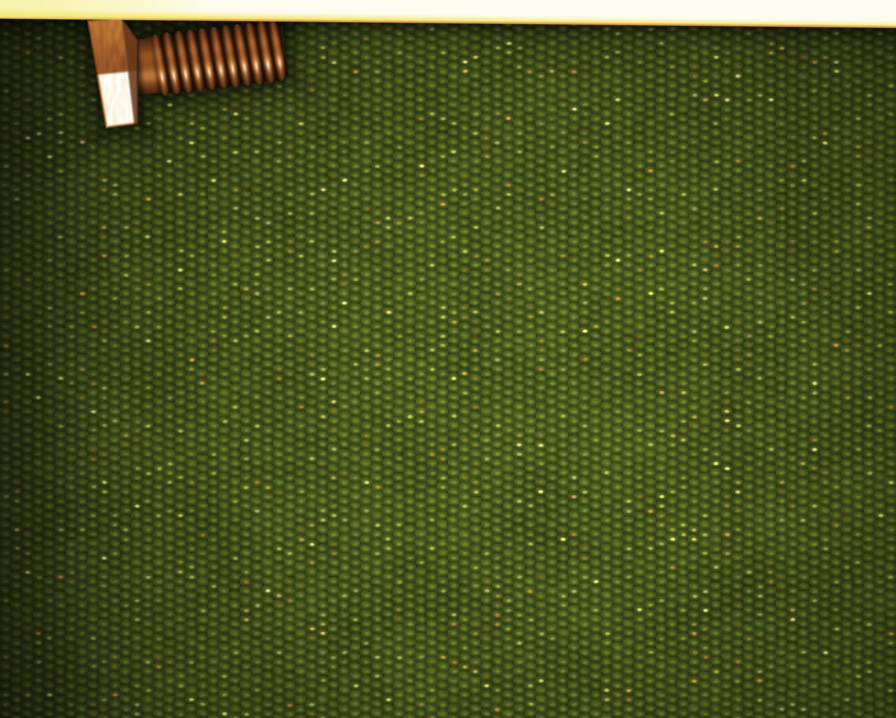
A Shadertoy shader for this texture:

```glsl
const vec3 LIGHT_GREEN = vec3(0.36, 0.43, 0.14);
const vec3 DARK_GREEN = vec3(0.19, 0.235, 0.075);
const vec3 CREAM = vec3(1.0, 0.99, 0.95);
const vec3 YELLOW = vec3(0.95, 0.92, 0.49);
const vec3 BROWN = vec3(0.51, 0.27, 0.12);
const vec3 COPPER = vec3(0.87, 0.58, 0.26);
const float TAU = 6.28319;

float hash(vec2 p) {
    vec3 q = fract(p.xyx * 0.1031);
    q += dot(q, q.yzx + 33.33);
    return fract((q.x + q.y) * q.z);
}

float cornerSlope(vec2 corner, vec2 offset) {
    float angle = TAU * hash(corner);
    return dot(vec2(cos(angle), sin(angle)), offset);
}

float gradientNoise(vec2 p) {
    vec2 i = floor(p), f = fract(p), u = f * f * (3.0 - 2.0 * f), e = vec2(1, 0);
    return mix(mix(cornerSlope(i, f), cornerSlope(i + e, f - e), u.x),
               mix(cornerSlope(i + e.yx, f - e.yx), cornerSlope(i + 1.0, f - 1.0), u.x), u.y);
}

// Signed distance to the line a-b, positive on its left
float side(vec2 p, vec2 a, vec2 b) {
    vec2 d = normalize(b - a);
    return dot(p - a, vec2(-d.y, d.x));
}

float cover(float d, float px) {
    return 1.0 - smoothstep(-px, px, d);
}

// Staggered bumps with sparse bright fibres
vec3 fabric(vec2 uv) {
    vec2 grid = uv * vec2(82.0, 76.0);
    grid += 0.12 * vec2(gradientNoise(grid * 0.4), gradientNoise(grid * 0.4 + 57.0));
    float column = floor(grid.x);
    grid.y += 0.5 * mod(column, 2.0);
    vec2 id = vec2(column, floor(grid.y));
    vec2 f = fract(grid) - 0.5;

    float bump = 1.0 - smoothstep(0.12, 0.62, length(f * vec2(0.85, 1.1) + vec2(0.0, 0.12 * f.x)));
    float tone = 0.12 + 0.72 * bump + 0.18 * (hash(id + 9.0) - 0.5);
    tone += 0.25 * gradientNoise(grid * 2.3) + 0.18 * gradientNoise(uv * vec2(14.0, 9.0));
    vec3 color = mix(DARK_GREEN, LIGHT_GREEN, tone);

    float chance = hash(id);
    float fleck = 1.0 - smoothstep(0.06, 0.27, length((f - vec2(0.05, -0.08)) * vec2(0.8, 1.0)));
    float shine = 0.18 + 0.4 * smoothstep(0.8, 0.95, chance) + 0.4 * smoothstep(0.965, 0.99, chance);
    vec3 fibre = mix(COPPER, YELLOW, smoothstep(0.1, 0.5, hash(id + 31.0)));
    return mix(color, fibre, fleck * shine);
}

void mainImage(out vec4 fragColor, in vec2 fragCoord) {
    vec2 uv = fragCoord / iResolution.xy;
    vec2 p = fragCoord / iResolution.y;
    float px = 1.0 / iResolution.y;

    // Cloth under uneven light
    vec3 color = fabric(uv);
    vec2 off = (uv - vec2(0.56, 0.46)) * vec2(1.25, 1.0);
    color *= 1.1 - 0.85 * dot(off, off);
    color *= 0.72 + 0.28 * smoothstep(-0.02, 0.14, uv.x);

    // Bolt outlines: u runs along the shank, v across it
    vec2 axis = vec2(0.993, 0.117);
    vec2 q = p - vec2(0.19, 0.906);
    float u = dot(q, axis);
    float v = dot(q, vec2(-axis.y, axis.x));
    float thread = smoothstep(0.02, 0.034, u);
    float ridge = 0.5 + 0.5 * cos(TAU * (u / 0.0165 + 3.5 * v));
    float radius = 0.039 + thread * (0.001 + 0.004 * ridge) - 0.006 * smoothstep(0.195, 0.208, u);
    float shank = max(abs(v) - radius, max(-u - 0.02, u - 0.208));

    float head = side(p, vec2(0.147, 0.821), vec2(0.121, 0.972));
    head = max(-head, head) * sign(head);
    head = max(head, side(p, vec2(0.121, 0.972), vec2(0.169, 0.976)));
    head = max(head, side(p, vec2(0.169, 0.976), vec2(0.192, 0.946)));
    head = max(head, p.x - 0.193);
    head = max(head, side(p, vec2(0.192, 0.827), vec2(0.147, 0.821)));

    // Contact shadows
    float edge = 0.974 - 0.0104 * p.x;
    color *= 1.0 - 0.6 * exp(-60.0 * max(min(shank, head), 0.0));
    color *= 1.0 - 0.65 * exp(-70.0 * max(edge - p.y, 0.0));

    // Shank, rounded across and ridged along
    float w = v / radius;
    vec3 metal = mix(BROWN * 0.35, BROWN, sqrt(max(1.0 - w * w, 0.0)));
    metal *= mix(1.0, 0.3 + 0.95 * ridge, thread);
    float gleam = exp(-14.0 * (w + 0.35) * (w + 0.35)) + 0.35 * exp(-20.0 * (w - 0.35) * (w - 0.35));
    metal = mix(metal, COPPER, 0.8 * gleam * mix(0.8, ridge, thread));
    metal = mix(metal, CREAM, 0.7 * thread * pow(ridge, 6.0) * exp(-40.0 * (w + 0.4) * (w + 0.4)));
    metal *= 0.45 + 0.55 * smoothstep(0.0, 0.012, u);
    color = mix(color, metal, cover(shank, px));

    // Head: brown upper facet, glaring lower facet, darker chamfer
    float grain = gradientNoise(p * vec2(160.0, 50.0));
    vec3 upper = mix(BROWN, COPPER, 0.2 + 0.35 * smoothstep(0.9, 0.97, p.y) + 0.3 * grain);
    vec3 lower = mix(COPPER, CREAM, smoothstep(0.0, 0.006, -head) * (0.95 + 0.2 * grain));
    float facet = side(p, vec2(0.137, 0.896), vec2(0.186, 0.901));
    vec3 headColor = mix(upper, lower, cover(facet, 2.0 * px));
    float chamfer = side(p, vec2(0.169, 0.976), vec2(0.187, 0.822));
    headColor = mix(headColor, BROWN * 0.75, 0.85 * smoothstep(-0.002, 0.003, chamfer));
    headColor *= 0.5 + 0.5 * smoothstep(0.0, 0.004, -head);
    color = mix(color, headColor, cover(head, px));

    // Bright bar along the top
    float rise = p.y - edge;
    vec3 bar = mix(YELLOW, CREAM, smoothstep(0.004, 0.016, rise + 0.004 * uv.x));
    bar = mix(COPPER, bar, smoothstep(0.0, 0.005, rise));
    bar = mix(bar, YELLOW, 0.6 * (1.0 - smoothstep(0.0, 0.3, uv.x)));
    color = mix(color, bar, cover(-rise, px));

    fragColor = vec4(clamp(color, 0.0, 1.0), 1.0);
}
```
